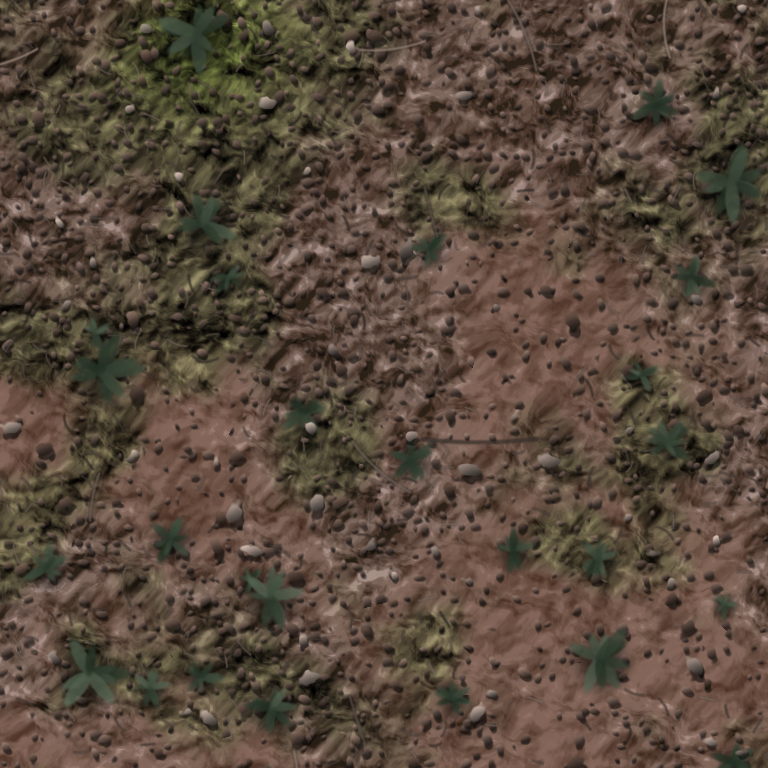
Reproduce this texture procedurally as a WebGL 1 fragment shader.

```glsl
precision highp float;
uniform vec2 u_resolution;

const vec3 HUMUS = vec3(0.17, 0.13, 0.09);
const vec3 DAMP_SOIL = vec3(0.30, 0.22, 0.18);
const vec3 SOIL = vec3(0.39, 0.31, 0.27);
const vec3 DRY_SOIL = vec3(0.49, 0.40, 0.36);
const vec3 DUST = vec3(0.65, 0.56, 0.53);
const vec3 MOSS = vec3(0.26, 0.25, 0.17);
const vec3 GRASS = vec3(0.27, 0.32, 0.13);
const vec3 LEAF_DARK = vec3(0.13, 0.18, 0.13);
const vec3 LEAF_LIGHT = vec3(0.42, 0.48, 0.40);
const vec3 STRAW = vec3(0.60, 0.52, 0.47);
const vec3 STONE = vec3(0.70, 0.63, 0.59);
const vec2 LIGHT_DIR = vec2(-0.35, 0.94);
const float SOFTNESS = 0.0022;
const float GRAIN_SCALE = 48.0;
const float BASE_TONE = 0.60;
const float TAU = 6.2832;

float edge;

float hash(vec2 p) {
  vec3 q = fract(p.xyx * 0.1031);
  q += dot(q, q.yzx + 33.33);
  return fract((q.x + q.y) * q.z);
}
vec2 hash2(vec2 p) { return vec2(hash(p + 17.3), hash(p + 71.9)); }

float noise(vec2 p) {
  vec2 i = floor(p), f = fract(p);
  f *= f * (3.0 - 2.0 * f);
  return mix(mix(hash(i), hash(i + vec2(1, 0)), f.x),
             mix(hash(i + vec2(0, 1)), hash(i + vec2(1, 1)), f.x), f.y);
}
float fbm(vec2 p) {
  float sum = 0.0, amp = 0.533;
  for (int i = 0; i < 4; i++) {
    sum += amp * noise(p);
    p = mat2(1.6, 1.2, -1.2, 1.6) * p + 5.7;
    amp *= 0.5;
  }
  return sum;
}

vec2 turn(vec2 p, float a) {
  float c = cos(a), s = sin(a);
  return vec2(c * p.x + s * p.y, c * p.y - s * p.x);
}
float cover(float d) { return 1.0 - smoothstep(-edge, edge, d); }

vec3 soilRamp(float t) {
  vec3 c = mix(HUMUS, DAMP_SOIL, smoothstep(0.0, 0.28, t));
  c = mix(c, SOIL, smoothstep(0.25, 0.52, t));
  c = mix(c, DRY_SOIL, smoothstep(0.48, 0.78, t));
  return mix(c, DUST, smoothstep(0.80, 1.15, t));
}

// Rounded lumps, lit from above with a shadow below
void lumps(inout vec3 col, vec2 p, float cells, float chance, float size, vec3 tint) {
  float wobble = (noise(p * 150.0) - 0.5) * size * 0.6;
  for (int j = -1; j <= 1; j++) for (int i = -1; i <= 1; i++) {
    vec2 id = floor(p * cells) + vec2(i, j);
    float h = hash(id + cells);
    if (h > chance) continue;
    vec2 q = p - (id + 0.15 + 0.7 * hash2(id + cells)) / cells;
    float pick = hash(id + 5.1);
    float r = size * mix(0.4, 1.0, pick * pick);
    vec2 stretch = vec2(0.8, 1.25);
    float a = TAU * hash(id + 9.4);
    float body = length(turn(q, a) * stretch) - r + wobble;
    float shade = length(turn(q + LIGHT_DIR * r * 0.9, a) * stretch) - r + wobble;
    col *= 1.0 - 0.55 * cover(shade);
    float lit = clamp(0.76 + 0.38 * dot(q, LIGHT_DIR) / r, 0.3, 1.15);
    col = mix(col, tint * lit * mix(0.75, 1.1, hash(id + 2.2)), 0.9 * cover(body));
  }
}

// Thin curved stalks
void stalks(inout vec3 col, vec2 p, float cells, float chance, float reach, float width, vec3 tint) {
  for (int j = -1; j <= 1; j++) for (int i = -1; i <= 1; i++) {
    vec2 id = floor(p * cells) + vec2(i, j);
    if (hash(id + cells * 1.7) > chance) continue;
    vec2 q = p - (id + hash2(id + cells * 1.7)) / cells;
    q = turn(q, 2.1 + 2.6 * (hash(id + 4.4) - 0.5));
    float len = reach * mix(0.4, 1.0, hash(id + 8.8));
    q.y += (hash(id + 6.6) - 0.5) * q.x * q.x / len * 0.5;
    float d = length(vec2(max(abs(q.x) - len, 0.0), q.y)) - width;
    col *= 1.0 - 0.3 * cover(d + LIGHT_DIR.y * width * 0.2 - width);
    col = mix(col, tint * mix(0.35, 1.1, hash(id + 3.3)), 0.75 * cover(d));
  }
}

// Low plants with leaves spread around a centre
void rosettes(inout vec3 col, vec2 p, float cells, float chance, float size) {
  for (int j = -1; j <= 1; j++) for (int i = -1; i <= 1; i++) {
    vec2 id = floor(p * cells) + vec2(i, j);
    if (hash(id + cells * 2.3) > chance) continue;
    vec2 q = p - (id + 0.1 + 0.8 * hash2(id + cells * 2.3)) / cells;
    float r = size * mix(0.55, 1.0, hash(id + 1.9));
    if (length(q) > r * 2.0) continue;
    col *= 1.0 - 0.5 * smoothstep(1.2, 0.2, length(q + LIGHT_DIR * r * 0.2) / r);
    float tone = hash(id + 7.7);
    for (int k = 0; k < 9; k++) {
      vec2 seed = id * 3.1 + float(k) * 11.3;
      vec2 leaf = turn(q, TAU * (float(k) * 0.382 + 0.2 * hash(seed)));
      float len = r * mix(0.35, 0.62, hash(seed + 2.0));
      leaf.x -= len * 0.9;
      float d = (length(leaf / vec2(len, len * 0.34)) - 1.0) * len * 0.34;
      float lit = 0.75 * hash(seed + 6.0) * mix(0.5, 1.0, tone) + 0.12 * leaf.x / len;
      col = mix(col, mix(LEAF_DARK, LEAF_LIGHT, clamp(lit, 0.0, 1.0)), 0.8 * cover(d));
    }
  }
}

void main() {
  vec2 p = gl_FragCoord.xy / u_resolution.y;
  edge = max(SOFTNESS, 0.8 / u_resolution.y);

  // Broad patches of litter, moss and grass
  float litter = smoothstep(0.36, 0.66, fbm(p * 4.5 + 3.0) + 0.35 * (p.y - 0.4));
  vec2 mossOff = p - vec2(0.26, 0.80);
  float moss = smoothstep(0.50, 0.72, fbm(p * 7.0 + 21.0)
             + 0.24 * exp(-14.0 * dot(mossOff, mossOff)) + 0.07 * smoothstep(0.55, 0.95, p.x));
  vec2 grassOff = (p - vec2(0.26, 0.94)) * vec2(1.0, 1.2);
  float grass = exp(-90.0 * dot(grassOff, grassOff));

  // Crumbly soil relief
  vec2 g = p * GRAIN_SCALE + 2.0 * fbm(p * 20.0);
  float grain = fbm(g);
  float relief = grain - fbm(g + LIGHT_DIR * 0.35);
  float rough = mix(0.55, 1.25, max(litter, moss));
  float tone = BASE_TONE - 0.11 * litter - 0.05 * moss + 0.35 * (fbm(p * 9.0) - 0.5)
             + rough * (1.15 * (grain - 0.5) + 1.0 * relief);
  vec3 col = soilRamp(tone);
  col += vec3(0.025, -0.004, -0.012) * (1.0 - litter);
  col = mix(col, MOSS * (0.25 + 1.5 * tone), 0.8 * moss);
  col = mix(col, GRASS * (0.2 + 1.5 * tone), 0.75 * grass);

  // Scattered debris, from fine to large
  lumps(col, p, 62.0, 0.22 + 0.22 * litter, 0.0065, DRY_SOIL);
  stalks(col, p, 32.0, 0.10 + 0.45 * max(litter, moss), 0.013, 0.0009, STRAW * 0.85);
  lumps(col, p, 30.0, 0.18, 0.0095, SOIL * 1.1);
  rosettes(col, p, 13.0, 0.10, 0.030);
  rosettes(col, p, 6.0, 0.30, 0.048);
  stalks(col, p, 5.0, 0.40, 0.075, 0.0016, STRAW);
  lumps(col, p, 19.0, 0.16, 0.0115, STONE);
  lumps(col, p, 5.0, 0.09, 0.021, STONE * 0.8);

  gl_FragColor = vec4(clamp(col, 0.0, 1.0), 1.0);
}
```
